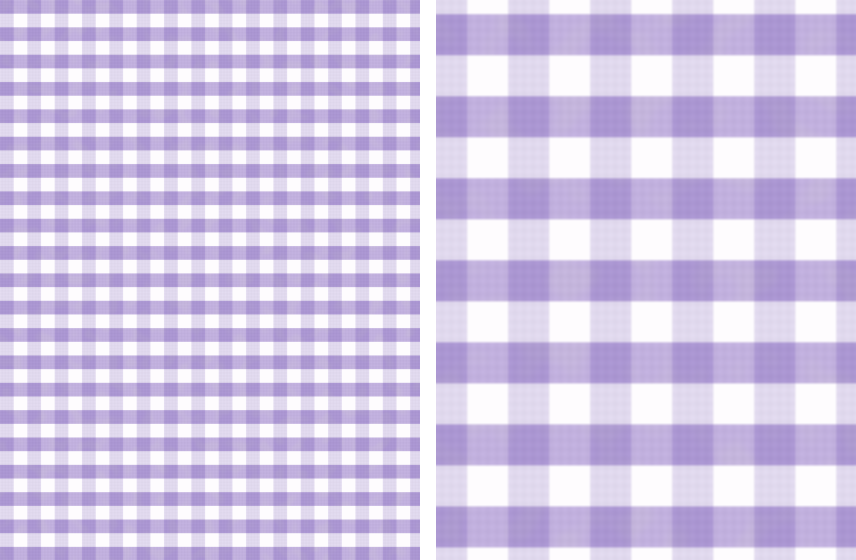
Left: the whole. Right: its middle third, enlarged.
This pattern is drawn by a WebGL 2 fragment shader. Its source:

```glsl
#version 300 es
precision highp float;
// Lilac gingham: pale vertical bands crossed by stronger horizontal bands.
// Two periodic band masks blend four cloth colours; gradient noise fades
// the dye in patches and a fine thread ripple gives a hint of weave.

uniform vec2 u_resolution;
out vec4 fragColor;

const float REPEATS_DOWN = 20.48;  // checks per canvas height, from the top left
const float BAND_WIDTH   = 0.5;    // share of one repeat
const float EDGE_SOFT    = 0.025;  // half width of the band edge, in repeats
const float THREADS      = 9.0;    // threads per repeat
const float THREAD_DEPTH = 0.006;
const float FADE_SCALE   = 2.3;    // fade patches per repeat
const float FADE_AMOUNT  = 0.65;

const vec3 WHITE      = vec3(0.995, 0.988, 0.996);
const vec3 PALE       = vec3(0.880, 0.850, 0.932);
const vec3 LILAC      = vec3(0.757, 0.690, 0.870);
const vec3 VIOLET     = vec3(0.668, 0.588, 0.822);
const vec3 FADE_SHIFT = vec3(0.018, 0.030, -0.012);

vec2 hashGradient(vec2 cell) {
    vec3 p = fract(cell.xyx * vec3(0.1031, 0.1030, 0.0973));
    p += dot(p, p.yzx + 33.33);
    float angle = 6.28318 * fract((p.x + p.y) * p.z);
    return vec2(cos(angle), sin(angle));
}

float gradientNoise(vec2 p) {
    vec2 cell = floor(p), f = fract(p);
    vec2 u = f * f * f * (f * (f * 6.0 - 15.0) + 10.0);
    vec2 e = vec2(0.0, 1.0);
    float a = dot(hashGradient(cell), f);
    float b = dot(hashGradient(cell + e.yx), f - e.yx);
    float c = dot(hashGradient(cell + e.xy), f - e.xy);
    float d = dot(hashGradient(cell + e.yy), f - e.yy);
    return mix(mix(a, b, u.x), mix(c, d, u.x), u.y);
}

// Coverage of bands that start at every whole number, on both axes
vec2 bandMask(vec2 p, float pixel) {
    vec2 fromCentre = abs(fract(p - 0.5 * BAND_WIDTH + 0.5) - 0.5);
    float soft = max(EDGE_SOFT, 0.7 * pixel);
    vec2 edge = fromCentre - 0.5 * BAND_WIDTH;
    return 1.0 - smoothstep(-soft, soft, edge);
}

void main() {
    // Square repeats, measured right and down from the top left corner
    vec2 fromTop = vec2(gl_FragCoord.x, u_resolution.y - gl_FragCoord.y);
    vec2 p = fromTop / u_resolution.y * REPEATS_DOWN;
    float pixel = REPEATS_DOWN / u_resolution.y;

    // Crossed bands
    vec2 band = bandMask(p, pixel);
    vec3 color = mix(mix(WHITE, PALE, band.x), mix(LILAC, VIOLET, band.x), band.y);

    // Patchy dye on the stronger bands
    float fade = smoothstep(-0.1, 0.45, gradientNoise(p * FADE_SCALE));
    color += FADE_SHIFT * FADE_AMOUNT * fade * band.y;

    // Fine weave, faded out where threads are too small to resolve
    vec2 ripple = sin(6.28318 * THREADS * p);
    float resolved = 1.0 - smoothstep(0.3, 0.6, THREADS * pixel);
    float dyed = max(band.x, band.y);
    color += THREAD_DEPTH * (ripple.x + ripple.y) * dyed * resolved;

    fragColor = vec4(clamp(color, 0.0, 1.0), 1.0);
}
```
